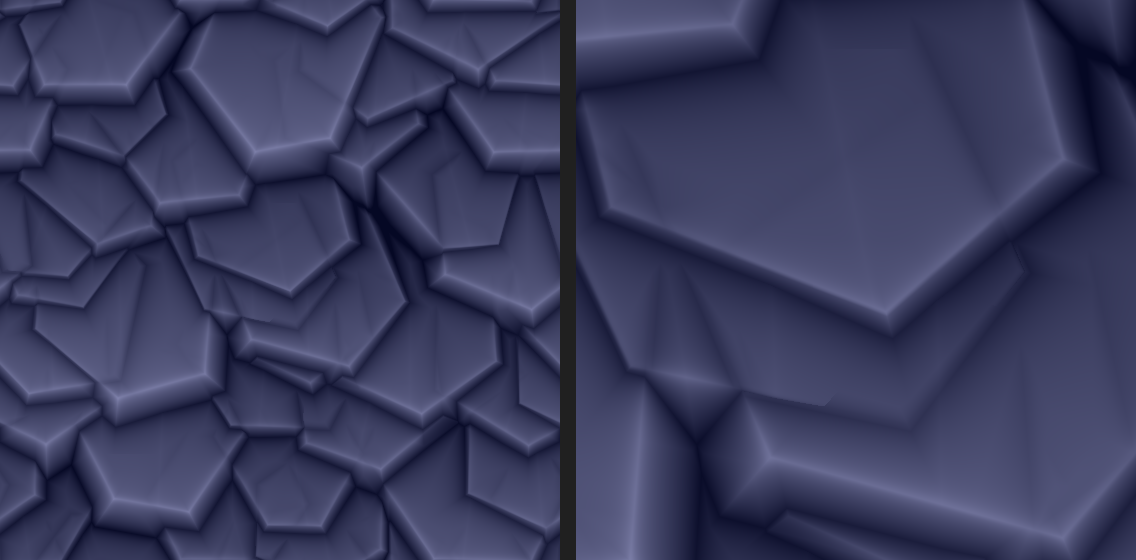
Left: the whole. Right: its middle third, enlarged.
This texture is drawn by a WebGL 2 fragment shader. Its source:

```glsl
#version 300 es
precision highp float;

uniform vec2 u_resolution;
out vec4 fragColor;

// Layout of the plates
const vec2 GRID = vec2(4.0, 8.0);
const float JITTER = 0.8;
const float RADIUS_MIN = 0.105;
const float RADIUS_MAX = 0.15;
const float EXTENT_MIN = 0.84;
const float EXTENT_MAX = 1.12;
const float TOP_STRETCH = 0.4;
const float SKEW = 0.4;
const vec2 REACH = vec2(0.26, 0.3);
const float REACH_RISE = 0.04;

// Relief
const float TILT = 0.5;
const float TILT_SPREAD = 0.16;
const float BASE_SPREAD = 0.075;
const float SAG = 0.9;
const float CREASE = 0.07;
const float BEVEL_SLOPE = 2.8;
const float FLOOR_HEIGHT = -0.13;

// Shading
const float MID_TONE = 0.5;
const float HEIGHT_GAIN = 2.2;
const float CREST = 0.24;
const float CREST_WIDTH = 0.006;
const float GLOW = 0.08;
const float GLOW_WIDTH = 0.03;
const float MITRE = 0.14;
const float CREASE_LIGHT = 0.025;
const float EXPOSURE_DEPTH = 0.03;
const float SHADE = 0.34;
const float SHADE_DEPTH = 0.055;
const vec3 DARK = vec3(0.02, 0.03, 0.14);
const vec3 LIGHT = vec3(0.47, 0.48, 0.64);

const float TAU = 6.28319;
const int SIDES = 6;
const mat2 SIXTH_TURN = mat2(0.5, 0.866, -0.866, 0.5);

// Height, distance to the nearest edge and lead over the next edge,
// distance to the crease, and height counted only beyond the crest
struct Plate { float height, inside, lead, crease, wall; };

vec3 hash3(vec2 p) {
    vec3 q = fract(p.xyx * vec3(0.1031, 0.1030, 0.0973));
    q += dot(q, q.yxz + 33.33);
    return fract((q.xxy + q.yzz) * q.zyx);
}

// One tilted slab with six bevelled sides of uneven reach
Plate makePlate(vec2 p, vec2 id, float lift) {
    vec3 shape = hash3(id + 57.3);
    vec3 lean = hash3(id + 113.7) - 0.5;
    float radius = mix(RADIUS_MIN, RADIUS_MAX, shape.x);
    vec2 skewed = p + vec2(SKEW * (shape.z - 0.5) * p.y, 0.0);

    float angle = shape.y * TAU / float(SIDES);
    vec2 normal = vec2(cos(angle), sin(angle));
    float nearest = 1.0;
    float second = 1.0;
    for (int s = 0; s < SIDES; s++) {
        float vary = fract(shape.z * 13.0 + float(s) * (0.3 + shape.x));
        float extent = radius * mix(EXTENT_MIN, EXTENT_MAX, vary);
        extent *= 1.0 + TOP_STRETCH * max(normal.y, 0.0);
        float d = extent - dot(skewed, normal);
        second = min(second, max(nearest, d));
        nearest = min(nearest, d);
        normal = SIXTH_TURN * normal;
    }

    vec2 slope = vec2(TILT_SPREAD * lean.x, TILT + TILT_SPREAD * lean.y);
    float upper = max(p.y, 0.0);
    float crease = abs(p.x + 0.7 * lean.z * p.y);
    float height = BASE_SPREAD * (lift - 0.5) - dot(p, slope) - SAG * upper * upper;
    height += BEVEL_SLOPE * min(nearest, 0.0) - CREASE * crease;
    float wall = height - 8.0 * max(nearest + 0.004, 0.0);
    return Plate(height, nearest, second - nearest, crease, wall);
}

void main() {
    vec2 uv = gl_FragCoord.xy / u_resolution.y;
    Plate best = Plate(FLOOR_HEIGHT, 1.0, 1.0, 1.0, -1.0);
    float below = -1.0;
    float wall = -1.0;

    // Staggered rows of scattered plates; the highest one shows
    for (int j = -3; j <= 2; j++) {
        float row = floor(uv.y * GRID.y) + float(j);
        float shift = 0.5 * mod(row, 2.0);
        for (int i = -1; i <= 1; i++) {
            float column = floor(uv.x * GRID.x - shift) + float(i);
            vec2 id = mod(vec2(column, row), GRID);
            vec3 rnd = hash3(id + 11.3);
            vec2 p = uv - (vec2(column + shift, row) + 0.5 + JITTER * (rnd.xy - 0.5)) / GRID;
            if (any(greaterThan(abs(p - vec2(0.0, REACH_RISE)), REACH))) continue;
            Plate plate = makePlate(p, id, rnd.z);
            bool higher = plate.height > best.height;
            below = max(below, min(plate.height, best.height));
            wall = max(wall, higher ? best.wall : plate.wall);
            if (higher) best = plate;
        }
    }

    // Bright crests, mitred corners and faint creases
    float soft = 0.7 / u_resolution.y;
    float edge = sqrt(best.inside * best.inside + soft * soft);
    float bevel = 1.0 - smoothstep(-0.003, 0.003, best.inside);
    float exposure = 1.0 - exp((below - best.height) / EXPOSURE_DEPTH);
    float light = CREST * exp(-edge / CREST_WIDTH) + GLOW * exp(-edge / GLOW_WIDTH);
    light += MITRE * bevel * exp(-best.lead / CREST_WIDTH);

    // Dark crevices where a bevel meets the plate beneath
    float gap = best.height - mix(wall, below, bevel);
    float tone = MID_TONE + HEIGHT_GAIN * best.height + exposure * light;
    tone += CREASE_LIGHT * (1.0 - bevel) * exp(-best.crease / CREST_WIDTH);
    tone -= SHADE * exp(-gap / SHADE_DEPTH);

    fragColor = vec4(mix(DARK, LIGHT, clamp(tone, 0.0, 1.2)), 1.0);
}
```
